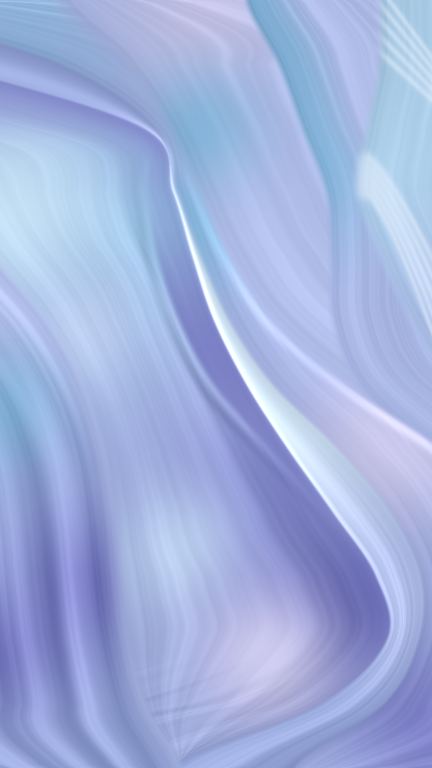
This background is drawn by a Shadertoy shader. Its source:

```glsl
// Flowing silk folds in pale blue, lilac and violet, with bright ribbons and fine strands.
#define WHITE  vec3(.92, .95, 1.)
#define PALE   vec3(.77, .88, .96)
#define AQUA   vec3(.54, .72, .87)
#define LILAC  vec3(.69, .74, .91)
#define PERI   vec3(.59, .65, .85)
#define VIOLET vec3(.49, .50, .78)
#define DEEP   vec3(.41, .42, .71)
#define PINK   vec3(.78, .77, .91)
#define STRAND_GAIN .2
#define RIM_WIDTH .006

// Fold outlines: x in percent of the width, at even steps from top to bottom
const float RIDGE[13] = float[13](-70., -14., 33., 40., 44.5, 49.5, 57., 66.5, 77., 87., 89.5, 74., 40.);
const float OUTER[13] = float[13](-30., 14., 36., 41., 46.5, 53., 63., 78., 90.5, 97.5, 97., 89., 68.);
const float CREASE[13] = float[13](-70., -14., 31., 34., 36.5, 41.5, 49.5, 62.5, 76., 87., 89.5, 74., 40.);
const float LEFT[13] = float[13](-90., -60., -35., -14., -2., 10.5, 19., 24., 26.5, 28., 30., 34., 42.);
const float BAND[13] = float[13](14., 29., 39., 46., 53., 63., 80., 102., 121., 140., 150., 160., 170.);
const float VEIL[13] = float[13](57., 64.5, 70., 75.5, 76.5, 77., 83., 98., 115., 130., 140., 150., 160.);
const float HEM[13] = float[13](88., 88., 85., 83., 88., 95., 104., 114., 125., 135., 145., 155., 165.);

float aspect;

// Smooth cubic through the outline points
float curve(float k[13], float y) {
  float t = clamp(y, 0., .9999) * 12.;
  int i = int(t);
  float f = t - float(i);
  float a = k[max(i - 1, 0)], b = k[i], c = k[i + 1], d = k[min(i + 2, 12)];
  return .01 * (b + .5*f*(c - a + f*(2.*a - 5.*b + 4.*c - d + f*(3.*(b - c) + d - a))));
}

// Signed distance to an outline, positive on its right
float side(float k[13], vec2 p) {
  float slope = (curve(k, p.y + .004) - curve(k, p.y - .004)) / (.008 * aspect);
  return (p.x - curve(k, p.y)) / sqrt(1. + slope * slope);
}

float cover(float d, float soft) {
  float w = soft + .8 / iResolution.x;
  return smoothstep(-w, w, d);
}

float bump(float x, float center, float width) {
  float t = (x - center) / width;
  return exp(-t * t);
}

float hash(vec2 p) { return fract(sin(dot(p, vec2(127.1, 311.7))) * 43758.5); }

float noise(vec2 p) {
  vec2 i = floor(p), f = fract(p), e = vec2(1, 0);
  f = f * f * (3. - 2. * f);
  return mix(mix(hash(i), hash(i + e), f.x), mix(hash(i + e.yx), hash(i + 1.), f.x), f.y);
}

// Silk grain: noise stretched along a fold
float strands(float across, float along) {
  float sum = 0., gain = .55;
  for (int i = 0; i < 4; i++) {
    sum += gain * (noise(vec2(across, along * 2.5 + float(i) * 7.)) - .5);
    across *= 2.1;
    gain *= .62;
  }
  return sum * STRAND_GAIN;
}

void glow(inout vec3 col, vec2 p, float x, float y, float r, vec3 tint) {
  vec2 d = (p - vec2(x, y)) * vec2(1., aspect) / r;
  col = mix(col, tint, exp(-dot(d, d)));
}

void mainImage(out vec4 fragColor, in vec2 fragCoord) {
  aspect = iResolution.y / iResolution.x;
  vec2 p = fragCoord / iResolution.xy;
  float y = p.y = 1. - p.y;
  float ridge = side(RIDGE, p), outer = side(OUTER, p), crease = side(CREASE, p);
  float left = side(LEFT, p), band = side(BAND, p), veil = side(VEIL, p), hem = side(HEM, p);

  // Upper cloth, veil and pale corner
  vec3 col = LILAC;
  glow(col, p, .48, .02, .18, PINK);
  glow(col, p, .46, .17, .14, AQUA);
  col += strands(band * 13., y);
  vec3 cloth = mix(AQUA, LILAC, smoothstep(.02, .15, veil));
  cloth = mix(cloth, mix(PERI, LILAC, .6), smoothstep(.2, .4, y));
  cloth += strands(veil * 26., y);
  col = mix(col, cloth, cover(veil, .008));
  vec3 corner = mix(mix(AQUA, PALE, .65), mix(PERI, PALE, .35), smoothstep(.2, .45, y));
  col = mix(col, corner + strands(hem * 18., y), cover(hem, .012));
  for (float n = 0.; n < 5.; n++) {
    float arc = y - .205 - .012*n - (.13 + .012*n) * pow(max(p.x - .85, 0.) / .15, 1.3);
    float beam = y + .03 - .022*n - (p.x - .86) * (.75 - .06*n);
    float lit = bump(arc, 0., .009) + bump(beam, 0., .006);
    col = mix(col, WHITE, min(.5 * lit, .8) * cover(hem, .02));
  }

  // Broad band beside the bright ribbon
  vec3 sash = mix(PERI, LILAC, .45);
  glow(sash, p, .05, 0., .25, mix(AQUA, LILAC, .3));
  glow(sash, p, .47, .29, .16, AQUA);
  glow(sash, p, .9, .58, .2, PINK);
  glow(sash, p, 1., .95, .2, VIOLET);
  sash += strands(outer * 19., y) + .13 * bump(band, -.012, .012) * smoothstep(.12, .45, y);
  col = mix(col, sash, cover(-band, .036 - .03 * smoothstep(0., .35, y)));

  // Bright ribbon
  float span = clamp(ridge / max(ridge - outer, .001), 0., 1.);
  vec3 ribbon = mix(PERI, mix(PALE, WHITE, .4), smoothstep(.12, .4, y));
  ribbon = mix(ribbon, LILAC, smoothstep(.52, .75, y));
  ribbon = mix(ribbon, PERI, smoothstep(.75, .95, y));
  ribbon += .07 * bump(span, .25, .25) - .09*span*span + strands(span * 5., y) * smoothstep(.4, .8, y);
  col = mix(col, ribbon, cover(-outer, .004));

  // Hollow and bowl inside the ridge
  vec3 bowl = mix(PERI, LILAC, .35);
  glow(bowl, p, .28, .28, .28, AQUA);
  glow(bowl, p, .05, .27, .25, PALE);
  glow(bowl, p, .2, .43, .15, mix(LILAC, PALE, .4));
  glow(bowl, p, .62, .64, .22, mix(PERI, VIOLET, .7));
  glow(bowl, p, .42, .72, .15, mix(LILAC, PALE, .6));
  glow(bowl, p, .82, .79, .25, DEEP);
  glow(bowl, p, .62, .86, .17, PINK);
  bowl += strands(left / max(left - ridge, .01) * 9., y) * .75;
  bowl += strands(ridge * 28., y) * smoothstep(.84, .95, y);
  bowl = mix(bowl, VIOLET, .85 * exp(min(ridge, 0.) / .1) * (1. - smoothstep(.14, .32, y)));
  float fold = bump(y, .46, .15);
  bowl = mix(bowl, mix(VIOLET, DEEP, .4), .8 * fold * cover(crease, .008));
  bowl += fold * (.08 * bump(crease, -.008, .008) - .09 * bump(crease, -.028, .01));
  col = mix(col, bowl, cover(-ridge, .002));
  col += .14 * bump(ridge, .004, RIM_WIDTH) * smoothstep(.1, .25, y) * (1. - smoothstep(.7, .9, y));

  // Layered folds on the left
  vec3 drape = mix(LILAC, PERI, smoothstep(.4, .6, y));
  glow(drape, p, 0., .53, .14, AQUA);
  glow(drape, p, .2, .76, .16, VIOLET);
  glow(drape, p, .02, .84, .15, VIOLET);
  float wave = sin(left * 48. + 2. * noise(vec2(left * 9., y * 3.)));
  drape += .075 * wave * smoothstep(.38, .6, y) + strands(left * 24., y);
  drape = mix(drape, LILAC, .6 * bump(left, 0., .03));
  col = mix(col, drape, cover(-left, .008));
  fragColor = vec4(clamp(col, 0., 1.), 1.);
}
```
